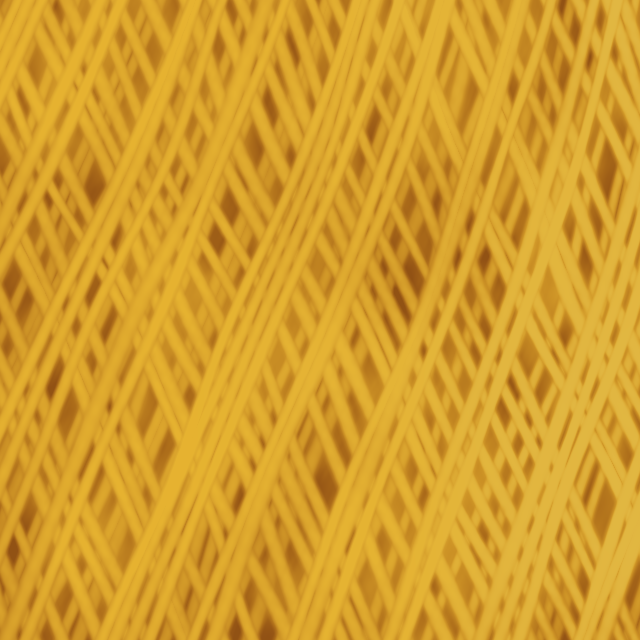
Reproduce this texture procedurally as a Shadertoy shader.

```glsl
const vec3 SHADOW = vec3(0.57, 0.32, 0.08);
const vec3 BROWN  = vec3(0.67, 0.42, 0.10);
const vec3 OCHRE  = vec3(0.77, 0.535, 0.135);
const vec3 GOLD   = vec3(0.85, 0.635, 0.17);
const vec3 YELLOW = vec3(0.90, 0.70, 0.19);
const vec3 PALE   = vec3(0.88, 0.72, 0.27);

const float RISE_LEAN = 0.46;      // sideways run of rising strands per unit height
const float RISE_FAN = 0.15;       // rising strands steepen to the right
const float FALL_LEAN = 0.43;
const float DEEP_SPACING = 0.039;
const float FALL_SPACING = 0.041;
const float TOP_SPACING = 0.025;
const float BUNDLE = 6.0;          // strand slots per top bundle
const float BUNDLE_FILL = 2.3;     // slots used in each bundle
const float SOFTNESS = 0.48;
const float JITTER = 0.5;
const float WANDER = 0.7;
const float PLY_DEPTH = 0.03;
const float FUZZ = 0.05;
const float BROAD_LIGHT = 0.24;

float hash(vec2 p) {
    return fract(sin(dot(p, vec2(127.1, 311.7))) * 43758.5453);
}

float noise(vec2 p) {
    vec2 i = floor(p), f = fract(p);
    f = f * f * (3.0 - 2.0 * f);
    return mix(mix(hash(i), hash(i + vec2(1, 0)), f.x),
               mix(hash(i + vec2(0, 1)), hash(i + vec2(1, 1)), f.x), f.y);
}

// Parallel yarns: x = coverage, y = lit height of the nearest yarn
vec2 strands(float across, float along, float spacing, float halfWidth, float fill, float seed) {
    vec2 best = vec2(0.0);
    for (float i = -1.0; i <= 1.0; i++) {
        float id = floor(across / spacing) + i;
        float place = hash(vec2(id, seed));
        float size = hash(vec2(id, seed + 5.0));
        float used = step(mod(id, BUNDLE) + 2.0 * (size - 0.5), fill);
        float wander = WANDER * (noise(vec2(id * 7.0 + seed, along * 4.0)) - 0.5);
        float centre = (id + 0.5 + JITTER * (place - 0.5) + wander) * spacing;
        float swell = 0.85 + 0.3 * noise(vec2(id * 3.0 + seed, along * 9.0));
        float side = (across - centre) / (halfWidth * (0.85 + 0.3 * size) * swell);
        float d = abs(side);
        float cover = used * (1.0 - smoothstep(1.0 - SOFTNESS, 1.0 + SOFTNESS, d));
        float ply = PLY_DEPTH * sin(along * 230.0 + side * 2.5 + place * 6.3);
        float height = max(0.0, 1.0 - d * d) * (0.7 + 0.3 * place) + ply;
        if (cover > best.x) best = vec2(cover, height);
    }
    return best;
}

vec3 yarnColour(float tone) {
    vec3 c = mix(SHADOW, BROWN, clamp(tone / 0.2, 0.0, 1.0));
    c = mix(c, OCHRE, clamp((tone - 0.2) / 0.25, 0.0, 1.0));
    c = mix(c, GOLD, clamp((tone - 0.45) / 0.27, 0.0, 1.0));
    return mix(c, YELLOW, clamp((tone - 0.72) / 0.25, 0.0, 1.0));
}

void mainImage(out vec4 fragColor, in vec2 fragCoord) {
    vec2 p = fragCoord / iResolution.y;

    // Slanted coordinates of the two winding directions
    float bend = 0.012 * sin(p.y * 4.0 + p.x * 2.0);
    float rising = p.x - p.y * (RISE_LEAN - RISE_FAN * p.x) + bend;
    float falling = p.x + p.y * FALL_LEAN - bend;

    vec2 deep = strands(rising, p.y, DEEP_SPACING, 0.0115, 9.0, 3.0);
    vec2 fall = strands(falling, p.y, FALL_SPACING, 0.0120, 9.0, 17.0);
    vec2 top = strands(rising, p.y, TOP_SPACING, 0.0125, BUNDLE_FILL, 41.0);

    // Gaps, then the layers from back to front
    float tone = mix(0.0, 0.48, noise(p * vec2(24.0, 13.0)));
    tone = mix(tone, 0.40 + 0.34 * deep.y, deep.x);
    tone = mix(tone, 0.48 + 0.44 * fall.y, fall.x);
    tone = mix(tone, 0.58 + 0.42 * top.y, top.x);

    // Uneven light and fibre fuzz
    tone += BROAD_LIGHT * (noise(p * 7.0 + 4.0) - 0.5);
    tone += 0.5 * BROAD_LIGHT * (noise(vec2(rising * 22.0, p.y * 6.0)) - 0.5);
    tone += FUZZ * (noise(vec2(rising * 150.0, p.y * 50.0)) - 0.5);

    vec3 colour = yarnColour(clamp(tone, 0.0, 1.0));
    float paleness = smoothstep(0.35, 1.1, p.x + 0.3 * (noise(p * 5.0) - 0.5));
    colour = mix(colour, PALE, 0.85 * paleness * smoothstep(0.55, 0.9, tone));
    fragColor = vec4(colour, 1.0);
}
```
